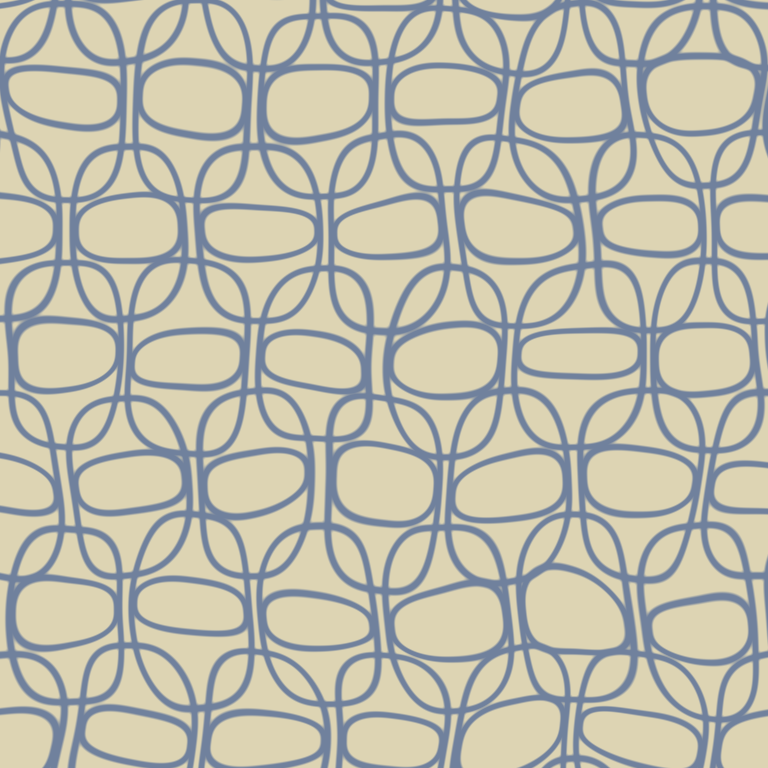
This pattern is drawn by a Shadertoy shader. Its source:

```glsl
vec2 hash2(vec2 p) {
    vec2 q = vec2(dot(p, vec2(127.1, 311.7)), dot(p, vec2(269.5, 183.3)));
    return fract(sin(q) * 43758.5) * 2.0 - 1.0;
}

float gradientNoise(vec2 p) {
    vec2 i = floor(p), f = p - i;
    vec2 u = f * f * f * (f * (f * 6.0 - 15.0) + 10.0);
    vec2 r = vec2(1, 0), s = vec2(0, 1), t = vec2(1, 1);
    return mix(mix(dot(hash2(i), f), dot(hash2(i + r), f - r), u.x),
               mix(dot(hash2(i + s), f - s), dot(hash2(i + t), f - t), u.x), u.y);
}

// First-order distance to the outline of a superellipse
float superellipse(vec2 p, vec2 halfSize, float n) {
    vec2 q = abs(p) / halfSize + 1e-3;
    vec2 k = pow(q, vec2(n));
    float f = pow(k.x + k.y, 1.0 / n);
    vec2 slope = pow(q / f, vec2(n - 1.0)) / halfSize;
    return abs(f - 1.0) / length(slope);
}

// Minimum that fills the corners where lines meet
float softMin(float a, float b) {
    float h = max(0.02 - abs(a - b), 0.0);
    return min(a, b) - h * h / 0.08;
}

// Tall outer ring with a flat, tilted and tapered ring inside
float cellLines(vec2 p, vec2 id) {
    vec2 shift = hash2(id + 17.0), size = hash2(id + 43.0), lean = hash2(id + 71.0);
    p -= shift * vec2(0.02, 0.03);
    float outer = superellipse(p, vec2(0.45, 0.72 + 0.035 * size.x), 2.9);

    vec2 q = p - vec2(0.0, 0.04 * shift.x);
    q.y += 0.1 * lean.x * q.x;
    q.y /= 1.0 + 0.5 * lean.y * q.x;
    float inner = superellipse(q, vec2(0.425, 0.255 + 0.065 * size.y), 2.7);
    return softMin(outer, inner);
}

void mainImage(out vec4 fragColor, in vec2 fragCoord) {
    // Six staggered rows, bent by smooth noise
    vec2 p = fragCoord / iResolution.y * 6.0 - vec2(0.0, 0.2);
    p += 0.2 * vec2(gradientNoise(p * 0.85 + 5.3), gradientNoise(p * 0.85 + 31.7));

    // Overlapping rings of the surrounding cells
    float d = 1.0;
    for (int j = -1; j <= 1; j++) {
        float row = floor(p.y + 0.5) + float(j);
        float stagger = 0.5 * mod(row, 2.0);
        for (int i = -1; i <= 1; i++) {
            float column = floor(p.x - stagger + 0.5) + float(i);
            vec2 id = vec2(column, row);
            d = softMin(d, cellLines(p - id - vec2(stagger, 0.0), id));
        }
    }

    vec3 sand = vec3(0.867, 0.832, 0.703);
    vec3 slateBlue = vec3(0.44, 0.505, 0.615);
    float edge = max(0.011, 6.0 / iResolution.y);
    float ground = smoothstep(0.025 - edge, 0.025 + edge, d);
    fragColor = vec4(mix(slateBlue, sand, ground), 1.0);
}
```
